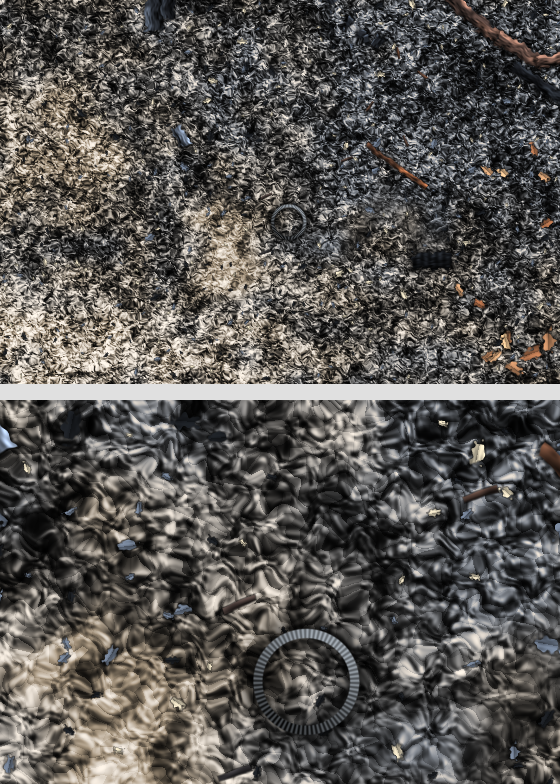
Top: the whole. Bottom: its middle third, enlarged.
This texture is drawn by a Shadertoy shader. Its source:

```glsl
// Burnt forest soil: sunlit crumbs and dark ash, with charcoal, twigs, chips and leaves.

float hash(vec2 p) {
    vec3 q = fract(p.xyx * 0.1031);
    q += dot(q, q.yzx + 33.33);
    return fract((q.x + q.y) * q.z);
}

vec2 hash2(vec2 p) { return vec2(hash(p), hash(p + 71.7)); }

mat2 turn(float a) { return mat2(cos(a), sin(a), -sin(a), cos(a)); }

float noise(vec2 p) {
    vec2 i = floor(p), f = fract(p);
    f = f * f * (3.0 - 2.0 * f);
    return mix(mix(hash(i), hash(i + vec2(1, 0)), f.x),
               mix(hash(i + vec2(0, 1)), hash(i + 1.0), f.x), f.y);
}

// Height and slope shading; every octave is turned, so no direction wins
float relief(vec2 p) {
    vec2 q = p * 14.0 + 40.0;
    float sum = 0.0, gain = 0.75;
    for (int i = 0; i < 5; i++) {
        sum += gain * (noise(q) - 0.6 * noise(q + 0.35) - 0.2);
        q = turn(0.7) * q * 2.03 + 13.0;
        gain *= 1.18;
    }
    return sum;
}

// Rounded grains with their own tone, a lit side and dark gaps
float crumbs(vec2 p) {
    vec2 away = vec2(1), id = p;
    for (int i = 0; i < 9; i++) {
        vec2 c = floor(p) + vec2(i % 3, i / 3) - 1.0;
        vec2 d = p - c - hash2(c);
        if (dot(d, d) < dot(away, away)) { away = d; id = c; }
    }
    return 1.2 * hash(id + 5.3) + dot(away, vec2(0.4, 0.5)) - 1.6 * length(away) + 0.12;
}

float blob(vec2 p, float x, float y, float w, float h) {
    vec2 d = (p - vec2(x, y)) / vec2(w, h);
    return exp(-dot(d, d));
}

// Paints a shape with smooth edge and soft contact shadow
void paint(inout vec3 col, float d, float r, vec3 tone) {
    float px = 1.0 / iResolution.y;
    col *= 1.0 - 0.55 * smoothstep(r * 0.7, 0.0, d);
    col = mix(col, tone, smoothstep(px, -px, d));
}

// Rough rod with a lit upper side and charred bark
void stick(inout vec3 col, vec2 p, vec2 a, vec2 ab, float r, vec3 tone, float charring) {
    vec2 axis = normalize(ab), side = vec2(-axis.y, axis.x);
    side *= side.y < 0.0 ? -1.0 : 1.0;
    vec2 q = vec2(dot(p - a, axis), dot(p - a, side));
    q.y += (noise(q.xx * 28.0 + a * 50.0) - 0.5) * r * 0.8;
    float len = length(ab) * 0.5;
    float d = max(abs(q.x - len) - len, abs(q.y) - r) + (noise(p * 110.0) - 0.5) * r * 0.7;
    float bark = smoothstep(0.4, 0.6, noise(q * vec2(25, 60) + 8.0)) * charring;
    float shade = 0.35 + 0.9 * noise(q * vec2(90, 260) + a * 90.0) + 0.5 * clamp(q.y / r, -0.6, 1.0);
    paint(col, d, r, mix(tone, vec3(0.08, 0.085, 0.1), bark) * shade);
}

// Angular flake with ragged rim and a fold
void flake(inout vec3 col, vec2 p, float r, float seed, vec3 tone) {
    vec2 q = turn(seed * 6.28) * p / r;
    float d = max(abs(q.x) * 0.6, abs(q.y) + abs(q.x) * 0.35 * seed) - 0.6;
    d += (noise(q * 2.5 + seed * 90.0) - 0.5) * 0.6;
    float shade = 0.65 + 0.5 * noise(q * vec2(1.5, 4) + 30.0) + 0.15 * sign(q.y);
    paint(col, d * r, r * 0.6, tone * shade);
}

void mainImage(out vec4 fragColor, in vec2 fragCoord) {
    vec2 p = fragCoord / iResolution.y;
    vec2 w = p + 0.012 * vec2(noise(p * 60.0), noise(p * 60.0 + 60.0));

    // Broad sun and ash patches
    vec2 b = p + 0.2 * (vec2(noise(p * 8.0), noise(p * 8.0 + 20.0)) - 0.5);
    float sun = blob(b, 0.2, 0.05, 0.5, 0.26), bank = blob(b, 0.13, 0.62, 0.2, 0.12);
    float sand = blob(b, 0.58, 0.46, 0.07, 0.05) + blob(b, 0.65, 0.33, 0.06, 0.08);
    float ash = blob(b, 1.25, 0.75, 0.45, 0.3), fine = blob(b, 0.98, 0.39, 0.15, 0.05);
    float tone = 1.1 * sun + 0.9 * (bank + sand) - 0.45 * ash
        - 0.7 * blob(b, 0.25, 0.42, 0.3, 0.07) + 0.6 * noise(p * 5.0) - 0.5;

    // Soil grain and tint
    float grain = 1.9 * relief(w) + 0.55 * crumbs(w * 48.0) + 0.7 * crumbs(w * 105.0);
    tone += grain * (1.0 + 0.2 * sun - 0.5 * fine - 0.35 * sand);
    float lum = 1.0 / (1.0 + exp(0.8 - 1.3 * tone));
    float warm = clamp(0.3 * sun + 0.6 * (bank + sand) - 0.9 * ash + 0.7 * noise(p * 14.0) + 0.1, 0.0, 1.0);
    vec3 tint = mix(vec3(0.96, 1, 1.06), vec3(1.12, 1, 0.84), warm);
    vec3 col = lum * mix(tint, vec3(1.04, 1, 0.95), smoothstep(0.5, 0.9, lum));

    // Scattered chips, coarse to fine
    vec3 coal = vec3(0.17, 0.19, 0.22), rust = vec3(0.62, 0.38, 0.25), bark = vec3(0.58, 0.43, 0.37);
    for (int i = 0; i < 3; i++) {
        float size = 0.085 / (1.0 + float(i) * 0.8);
        vec2 q = p / size + float(i) * 37.0, id = floor(q);
        float kind = hash(id + 2.0), seed = hash(id + 8.0);
        vec2 c = (fract(q) - 0.25 - 0.5 * hash2(id)) * size;
        vec3 chip = kind < 0.08 ? vec3(0.82, 0.78, 0.68) : coal * (kind < 0.15 ? 2.4 : 0.6);
        if (kind < 0.25) flake(col, c, size * (0.07 + 0.09 * seed), seed, chip);
    }

    // Charcoal lumps and the ridged log
    stick(col, p, vec2(0.4, 0.92), vec2(0, 0.1), 0.022, coal * 1.5, 0.5);
    stick(col, p, vec2(0.44, 0.95), vec2(0, 0.1), 0.016, coal, 0.7);
    stick(col, p, vec2(0.46, 0.67), vec2(0.025, -0.05), 0.014, coal * 3.0, 0.2);
    for (int i = 0; i < 6; i++) {
        vec2 r = hash2(vec2(i, 4)), c = vec2(0.84, 1) + vec2(0.022, -0.03) * float(i) + 0.03 * r;
        stick(col, p, c, 0.04 * (r - 0.4), 0.012, coal * 1.4, 0.6);
    }
    stick(col, p, vec2(1.075, 0.322), vec2(0.1, 0), 0.022, coal * (0.5 + 0.2 * sin(p.x * 330.0)), 0.3);

    // Coiled ring
    vec2 o = p - vec2(0.752, 0.422);
    float angle = atan(o.y, o.x), coil = 0.35 + 0.12 * sin(angle * 70.0) + 0.2 * sin(angle + 0.5);
    paint(col, abs(length(o) - 0.042) - 0.004, 0.03, vec3(0.95, 1, 1.05) * coil);

    // Forked branch and reddish twigs
    stick(col, p, vec2(1.335, 0.826), vec2(0.14, -0.09), 0.014, coal, 0.8);
    stick(col, p, vec2(1.17, 1.01), vec2(0.13, -0.11), 0.018, bark, 0.55);
    stick(col, p, vec2(1.295, 0.905), vec2(0.12, -0.075), 0.017, bark, 0.4);
    stick(col, p, vec2(1.4, 0.835), vec2(0.07, 0.015), 0.015, bark, 0.3);
    stick(col, p, vec2(0.955, 0.622), vec2(0.155, -0.11), 0.006, rust, 0.5);
    for (int i = 0; i < 7; i++) {
        vec2 r = hash2(vec2(i, 19));
        stick(col, p, vec2(0.65, 0.25) + 0.7 * r, turn(r.x * 9.0) * vec2(0.03, 0), 0.0025, mix(coal, rust, r.y), 0.3);
    }

    // Dry leaves, gathered toward the lower right
    for (int i = 0; i < 14; i++) {
        vec2 r = hash2(vec2(i, 31));
        bool pile = i < 7;
        vec2 c = pile ? vec2(1.24, 0.03) + r * vec2(0.2, 0.11) : vec2(0.9, 0.15) + r * vec2(0.54, 0.65);
        vec3 leaf = mix(rust, vec3(0.9, 0.76, 0.58), hash(r * 99.0));
        flake(col, p - c, 0.011 + 0.012 * r.x * (pile ? 1.3 : 0.3), r.y, leaf);
    }
    fragColor = vec4(clamp(col, 0.0, 1.0), 1);
}
```
